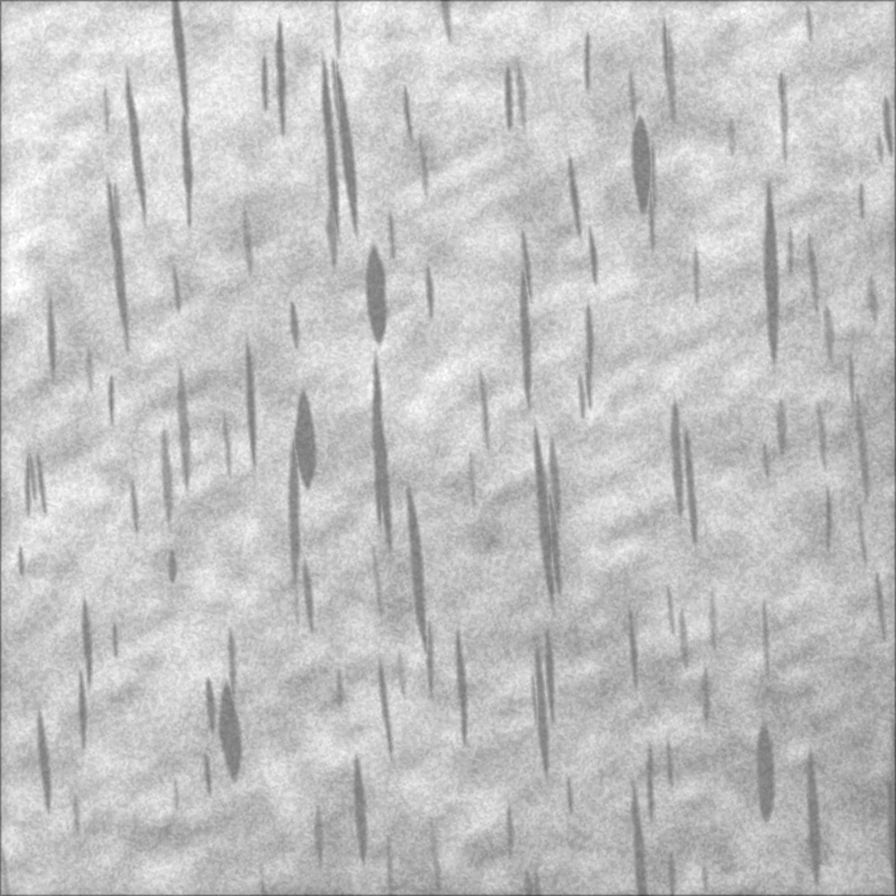
A Shadertoy shader for this texture:

```glsl
float hash(vec2 p) {
    vec3 q = fract(p.xyx * 0.1031);
    q += dot(q, q.yzx + 33.33);
    return fract((q.x + q.y) * q.z);
}

float noise(vec2 p) {
    vec2 cell = floor(p), f = fract(p);
    f = f * f * (3.0 - 2.0 * f);
    float low = mix(hash(cell), hash(cell + vec2(1, 0)), f.x);
    float high = mix(hash(cell + vec2(0, 1)), hash(cell + vec2(1, 1)), f.x);
    return mix(low, high, f.y);
}

mat2 rotation(float a) {
    return mat2(cos(a), -sin(a), sin(a), cos(a));
}

// Soft cloudy patches, stretched along a gently rising direction
float mottle(vec2 p) {
    vec2 q = rotation(0.33) * p;
    float sum = 0.3 * noise(q * vec2(17, 30) + 40.0);
    sum += 0.45 * noise(rotation(0.15) * q * vec2(30, 52) + 90.0);
    sum += 0.25 * noise(p * vec2(4, 7) + 140.0);
    return sum - 0.5;
}

// Fine grain from two turned layers
float grain(vec2 p) {
    float coarse = noise(rotation(0.6) * p * 190.0 + 300.0);
    float fine = noise(rotation(-0.3) * p * 360.0 + 700.0);
    return 0.4 * coarse + 0.6 * fine - 0.5;
}

// Leaning spindle with tapered ends and slightly uneven sides
float spindle(vec2 q, float halfLength, float halfWidth, float lean, float seed) {
    float t = q.y / halfLength;
    float sway = 0.002 * (noise(vec2(q.y * 35.0 + 50.0, seed)) - 0.5);
    float uneven = 0.8 + 0.4 * noise(vec2(q.y * 40.0 + 80.0, seed + 9.0));
    float taper = 1.0 - t * t;
    float d = abs(q.x + lean * q.y + sway) - halfWidth * taper * uneven;
    return smoothstep(0.0038, -0.0026, d) * smoothstep(1.1, 0.75, abs(t));
}

float streaks(vec2 p) {
    float ink = 0.0;
    for (int i = 0; i < 150; i++) {
        float id = float(i);
        vec2 jitter = vec2(hash(vec2(id, 1)), hash(vec2(id, 2))) - 0.5;
        vec2 center = fract(id * vec2(0.7549, 0.5698) + 0.3) * 1.04 - 0.02 + 0.11 * jitter;
        float size = pow(hash(vec2(id, 3)), 5.0);
        float girth = hash(vec2(id, 4));
        float fat = step(0.975, girth);
        float halfLength = mix(0.016 + 0.026 * hash(vec2(id, 5)) + 0.09 * size, 0.06, fat);
        float halfWidth = mix(0.002 + 0.002 * girth * girth + 0.0032 * size, 0.0105, fat);
        vec2 q = p - center;
        if (abs(q.y) > halfLength * 1.1 || abs(q.x) > 0.045) continue;
        float lean = mix(0.01, 0.12, hash(vec2(id, 6)));
        float strength = clamp(0.5 + 0.5 * hash(vec2(id, 7)) + 0.5 * size + fat, 0.0, 1.0);
        ink = max(ink, strength * spindle(q, halfLength, halfWidth, lean, id * 3.7));
    }
    return ink;
}

void mainImage(out vec4 fragColor, in vec2 fragCoord) {
    vec2 p = fragCoord / iResolution.xy;

    // Pale ground, lit from the upper left
    float shade = 0.785 + 0.14 * (p.y - 0.5) - 0.06 * (p.x - 0.5);
    shade += 0.35 * mottle(p);

    // Dark streaks sink towards one common grey
    float ink = streaks(p);
    shade = mix(shade, 0.51, 0.94 * ink);
    shade += 0.18 * grain(p) * (1.0 - 0.4 * ink);

    // Thin dim rim
    vec2 inset = min(p, 1.0 - p);
    float rim = min(inset.x, inset.y);
    shade *= 1.0 - 0.36 * smoothstep(0.0026, 0.0006, rim);
    shade *= 1.0 - 0.08 * smoothstep(0.014, 0.0, rim);

    fragColor = vec4(vec3(clamp(shade, 0.0, 1.0)), 1.0);
}
```
